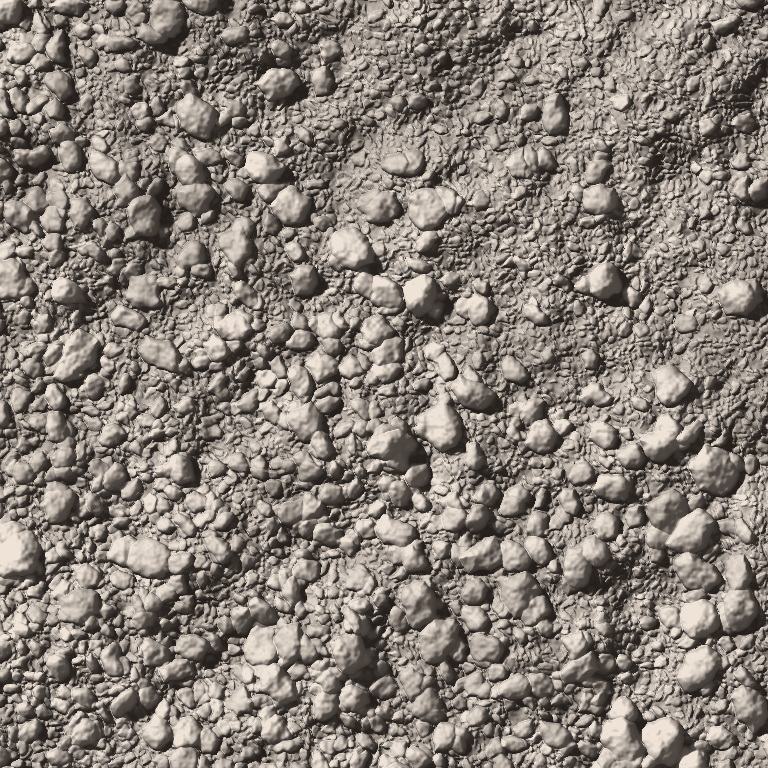
Give the GLSL for this texture, as a WebGL 2 fragment shader.

```glsl
#version 300 es
precision highp float;
precision highp int;
// Sunlit gravel: scattered stones of many sizes over gritty, dusty soil.

uniform vec2 u_resolution;
out vec4 fragColor;

const vec3 SUN = vec3(-0.60, 0.52, 0.61);
const vec3 SHADE_COLOR = vec3(0.105, 0.085, 0.075);
const vec3 LIT_COLOR = vec3(0.875, 0.832, 0.787);
const int STONE_LAYERS = 6;
const int SHADOW_STEPS = 9;

// Three random values in 0..1 for an integer cell and a seed.
vec3 hash3(vec2 cell, int seed) {
    uvec3 v = uvec3(ivec3(ivec2(cell), seed)) * 1664525u + 1013904223u;
    v.x += v.y * v.z; v.y += v.z * v.x; v.z += v.x * v.y;
    v ^= v >> 16u;
    v.x += v.y * v.z; v.y += v.z * v.x; v.z += v.x * v.y;
    return vec3(v >> 8u) / 16777216.0;
}

float valueNoise(vec2 p, int seed) {
    vec2 cell = floor(p), f = fract(p);
    f = f * f * (3.0 - 2.0 * f);
    float low = mix(hash3(cell, seed).x, hash3(cell + vec2(1, 0), seed).x, f.x);
    float high = mix(hash3(cell + vec2(0, 1), seed).x, hash3(cell + vec2(1, 1), seed).x, f.x);
    return mix(low, high, f.y);
}

vec2 warpOffset(vec2 p, int seed) {
    return vec2(valueNoise(p, seed), valueNoise(p, seed + 1)) - 0.5;
}

// Share of fine soil: it gathers toward the upper right.
float soilAmount(vec2 p) {
    float wobble = 0.13 * sin(9.0 * p.x + 3.0 * sin(7.0 * p.y));
    return smoothstep(1.25, 1.72, 0.9 * p.x + 1.1 * p.y + wobble);
}

// Height of one stone: a rounded, partly faceted and tilted dome.
float stoneDome(vec2 offset, float radius, vec3 shape) {
    vec2 axis = normalize(shape.xy - 0.5 + 0.001);
    vec2 q = vec2(dot(offset, axis), dot(offset, vec2(-axis.y, axis.x)));
    q /= radius * vec2(1.0, mix(0.62, 1.0, shape.z));
    vec2 a = abs(q);
    float facets = max(max(a.x, a.y) * 1.06, 0.78 * abs(q.x + 0.75 * q.y) + 0.25 * a.y);
    float d = mix(length(q), facets, 0.2 + 0.6 * shape.y);
    float tilt = 1.0 + 0.5 * dot(q, shape.zx - 0.5);
    return radius * 0.8 * tilt * sqrt(max(0.0, 1.0 - d * d * d));
}

// One grid of stones: x is the height, y the tone of the topmost stone.
vec2 stoneLayer(vec2 p, float scale, float density, float soilLoss, int seed) {
    vec2 g = p * scale;
    vec2 base = floor(g - 0.5);
    vec2 top = vec2(0.0, 0.92);
    for (int i = 0; i < 4; i++) {
        vec2 cell = base + vec2(i & 1, i >> 1);
        vec3 place = hash3(cell, seed);
        vec3 shape = hash3(cell, seed + 50);
        vec2 center = cell + 0.5 + 0.7 * (place.xy - 0.5);
        float present = density * (1.0 - soilLoss * soilAmount(center / scale));
        if (fract(place.z * 37.0) > present) continue;
        float radius = mix(0.29, 0.56, place.z);
        float dome = stoneDome(g - center, radius, shape) / scale;
        float tone = 0.86 + 0.24 * shape.x + 0.15 * step(0.94, shape.z);
        if (dome > top.x) top = vec2(dome, tone);
    }
    return top;
}

// Surface: x is the full height, y the tone, z the rise above the soil.
vec3 surface(vec2 p) {
    float ground = 0.042 * valueNoise(p * 7.0, 1) + 0.022 * valueNoise(p * 18.0, 2);
    float clumps = 0.011 * valueNoise(p * 43.0, 8);
    vec2 q = p + 0.010 * warpOffset(p * 48.0, 3) + 0.0028 * warpOffset(p * 140.0, 30);
    vec2 top = vec2(0.0, 0.92);
    float scale = 17.0;
    for (int i = 0; i < STONE_LAYERS; i++) {
        float density = min(0.88, 0.34 + 0.17 * float(i));
        float soilLoss = i < 4 ? 0.8 : 0.15;
        vec2 layer = stoneLayer(q + 0.137 * float(i), scale, density, soilLoss, 10 + i);
        if (i > 3) layer.x *= 0.75;
        if (layer.x > top.x) top = layer;
        scale *= 1.5;
    }
    float dust = 0.0032 * valueNoise(p * 105.0, 5) + 0.0017 * valueNoise(p * 210.0, 6);
    float rise = top.x + dust + 0.6 * clumps;
    return vec3(ground + clumps + top.x + dust, top.y, rise);
}

// Sunlight left after nearby stones cast their shadows.
float sunlight(vec2 p, float height) {
    vec2 direction = normalize(SUN.xy);
    float slope = SUN.z / length(SUN.xy);
    float blocked = 0.0;
    for (int i = 1; i <= SHADOW_STEPS; i++) {
        float reach = 0.036 * pow(float(i) / float(SHADOW_STEPS), 1.5);
        float excess = surface(p + direction * reach).x - height - slope * reach;
        blocked = max(blocked, excess / (0.0022 + 0.06 * reach));
    }
    return 1.0 - smoothstep(0.0, 1.0, blocked);
}

void main() {
    vec2 p = gl_FragCoord.xy / u_resolution.y;
    const float STEP = 0.0021;
    vec3 here = surface(p);
    float dx = surface(p + vec2(STEP, 0.0)).x - here.x;
    float dy = surface(p + vec2(0.0, STEP)).x - here.x;
    vec3 normal = normalize(vec3(-dx, -dy, STEP));

    // Direct sun plus sky light that fades in the gaps.
    float direct = max(dot(normal, normalize(SUN)), 0.0) * sunlight(p, here.x);
    float sky = 0.04 + 0.20 * smoothstep(0.003, 0.019, here.z) * (0.5 + 0.5 * normal.z);
    float grain = 0.93 + 0.14 * valueNoise(p * 300.0, 7);
    float patches = 0.88 + 0.24 * valueNoise(p * 11.0, 9);
    float light = (sky + 0.94 * direct * here.y * grain) * patches;

    // Lift the midtones and ease off the highlights.
    light = min(light, 1.2) * (1.24 - 0.24 * min(light, 1.2));
    vec3 color = mix(SHADE_COLOR, LIT_COLOR, min(light, 1.08));
    fragColor = vec4(color, 1.0);
}
```
